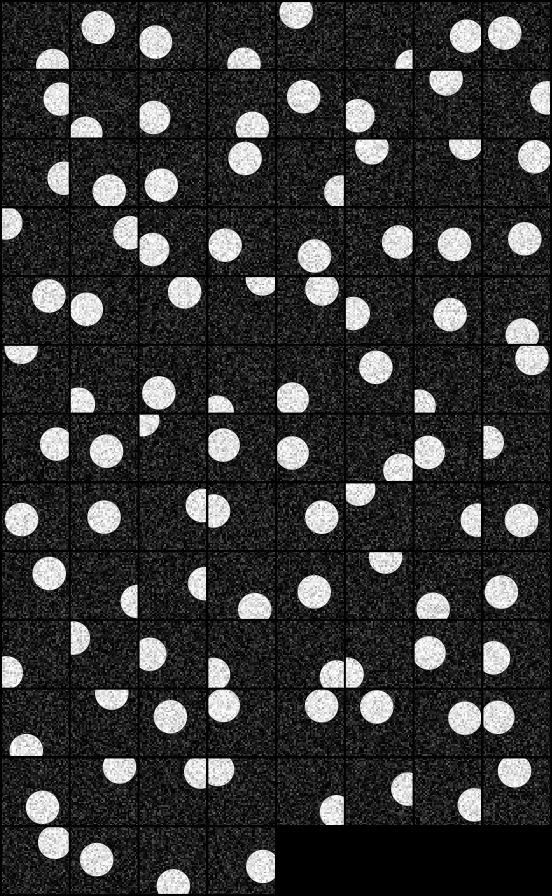
A Shadertoy shader for this pattern:

```glsl
#define COLUMNS 8.0
#define ROWS 13.0
#define TILE_COUNT 100.0
#define GAP 0.03          // black line width, in tiles
#define DISC_RADIUS 0.243 // in tiles
#define GRAIN_ROWS 512.0  // grains per canvas height
#define GRAIN_DEPTH 0.56

vec2 hash2(vec2 p) {
    vec3 q = fract(p.xyx * vec3(0.1031, 0.1030, 0.0973));
    q += dot(q, q.yzx + 33.33);
    return fract((q.xx + q.yz) * q.zy);
}

vec2 gradient(vec2 corner) {
    float angle = 6.28318 * hash2(corner).x;
    return vec2(cos(angle), sin(angle));
}

float gradientNoise(vec2 p) {
    vec2 i = floor(p), f = fract(p);
    vec2 u = f * f * (3.0 - 2.0 * f);
    vec2 e = vec2(1.0, 0.0);
    float bottom = mix(dot(gradient(i), f),
                       dot(gradient(i + e), f - e), u.x);
    float top = mix(dot(gradient(i + e.yx), f - e.yx),
                    dot(gradient(i + e.xx), f - e.xx), u.x);
    return mix(bottom, top, u.y);
}

// Soft step one canvas pixel wide
float cover(float inside, float pixel) {
    return clamp(inside / pixel + 0.5, 0.0, 1.0);
}

void mainImage(out vec4 fragColor, in vec2 fragCoord) {
    // Tile coordinates, counted from the upper left
    float pixel = (ROWS + GAP) / iResolution.y;
    vec2 p = vec2(fragCoord.x, iResolution.y - fragCoord.y) * pixel;
    vec2 tile = floor(p), local = fract(p);

    // Tiles that are filled, inset by the black lines
    float filled = step(tile.x, COLUMNS - 0.5) * step(tile.y, ROWS - 0.5)
                 * step(tile.y * COLUMNS + tile.x, TILE_COUNT - 0.5);
    vec2 inset = min(local - GAP, 1.0 - local);
    filled *= cover(min(inset.x, inset.y), pixel);

    // One disc per tile, clipped by its borders
    vec2 center = mix(vec2(GAP), vec2(1.0), hash2(tile + 17.0));
    float disc = cover(DISC_RADIUS - distance(local, center), pixel);

    // Folded grain lifts the dark ground and dims the white disc
    vec2 grainCell = floor(fragCoord / iResolution.y * GRAIN_ROWS) + 0.5;
    float grain = GRAIN_DEPTH * abs(gradientNoise(grainCell));
    float shade = mix(grain, 1.0 - grain, disc);

    fragColor = vec4(vec3(shade * filled), 1.0);
}
```
